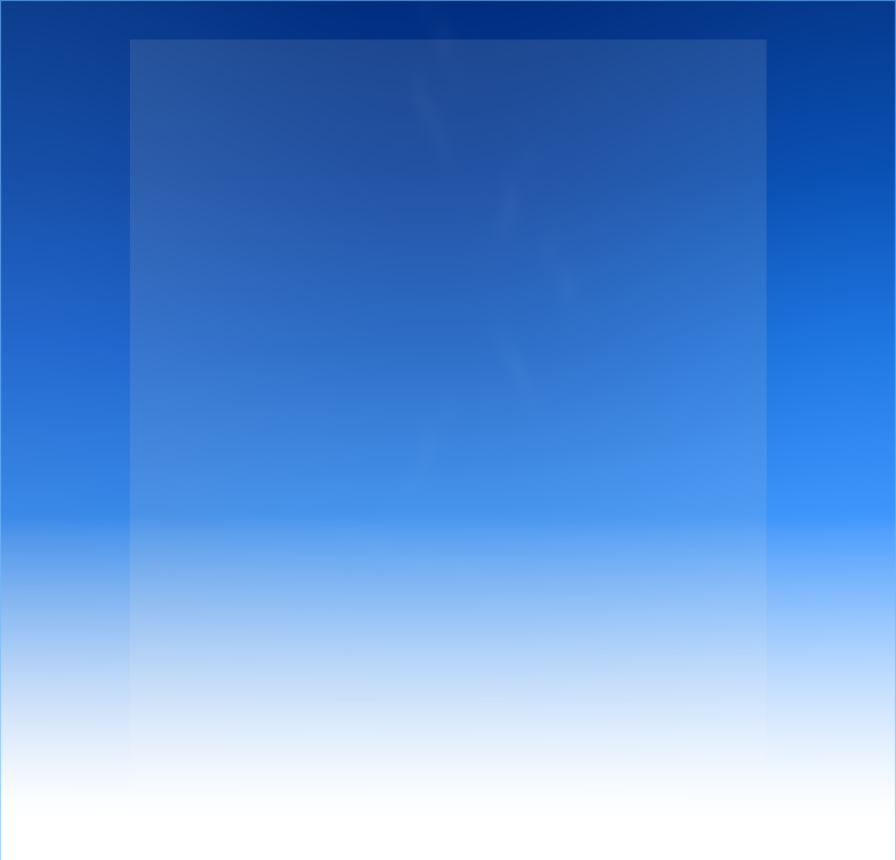
Reproduce this background procedurally as a WebGL 1 fragment shader.

```glsl
precision highp float;
// A deep blue sky fading to white, with faint wisps and a translucent panel.
uniform vec2 u_resolution;

const float HORIZON = 0.397;
const vec3 PANEL_TINT = vec3(0.76, 0.80, 0.84);
const vec3 EDGE_BLUE = vec3(0.45, 0.73, 0.98);

// Four evenly spaced colours, blended from t = 0 to t = 1.
vec3 ramp(vec3 a, vec3 b, vec3 c, vec3 d, float t) {
  float s = clamp(t, 0.0, 1.0) * 3.0;
  vec3 color = mix(a, b, clamp(s, 0.0, 1.0));
  color = mix(color, c, clamp(s - 1.0, 0.0, 1.0));
  return mix(color, d, clamp(s - 2.0, 0.0, 1.0));
}

// Sky colour from separate left, centre and right gradients.
vec3 skyColor(vec2 uv) {
  float depth = (1.0 - uv.y) / (1.0 - HORIZON);
  vec3 left = ramp(vec3(0.045, 0.24, 0.55), vec3(0.09, 0.31, 0.66),
                   vec3(0.14, 0.41, 0.81), vec3(0.23, 0.54, 0.91), depth);
  vec3 centre = ramp(vec3(0.0, 0.175, 0.49), vec3(0.035, 0.245, 0.61),
                     vec3(0.085, 0.37, 0.77), vec3(0.20, 0.55, 0.95), depth);
  vec3 right = ramp(vec3(0.02, 0.225, 0.555), vec3(0.04, 0.32, 0.71),
                    vec3(0.125, 0.47, 0.89), vec3(0.25, 0.59, 0.99), depth);
  vec3 color = mix(left, centre, smoothstep(0.0, 0.48, uv.x));
  return mix(color, right, smoothstep(0.48, 1.0, uv.x));
}

// Soft elongated streak, slightly bent by a sine.
float streak(vec2 p, float angle, vec2 size) {
  float c = cos(angle);
  float s = sin(angle);
  vec2 q = vec2(c * p.x + s * p.y, c * p.y - s * p.x);
  q.x += 0.006 * sin(q.y * 45.0);
  q /= size;
  return exp(-dot(q, q));
}

// Scattered wisps drifting down the middle of the sky.
float wisps(vec2 uv) {
  float sum = 0.0;
  for (int i = 0; i < 6; i++) {
    float k = float(i);
    vec2 centre = vec2(0.55 + 0.08 * sin(1.3 * k - 2.33), 0.96 - 0.095 * k);
    float angle = 0.45 * sin(2.1 * k + 0.4);
    sum += streak(uv - centre, angle, vec2(0.014, 0.055));
  }
  sum += 0.8 * streak(uv - vec2(0.47, 0.35), 1.25, vec2(0.012, 0.09));
  float grain = 0.7 + 0.3 * sin(uv.x * 130.0 + 3.0 * sin(uv.y * 23.0));
  return sum * grain;
}

// Antialiased box coverage; low and high are opposite corners.
float boxMask(vec2 uv, vec2 low, vec2 high, vec2 pixel) {
  vec2 inside = min(uv - low, high - uv) / pixel + 0.5;
  vec2 cover = clamp(inside, 0.0, 1.0);
  return cover.x * cover.y;
}

// White haze thickening from the horizon to the lower edge.
float hazeAmount(float y) {
  float t = clamp((HORIZON + 0.008 - y) / 0.36, 0.0, 1.0);
  float haze = 1.0 - pow(1.0 - t, 1.4);
  return haze * smoothstep(-0.02, 0.07, t);
}

void main() {
  vec2 pixel = 1.0 / u_resolution;
  vec2 uv = gl_FragCoord.xy * pixel;

  // Sky and wisps
  vec3 color = skyColor(uv);
  color = mix(color, vec3(0.75, 0.86, 1.0), 0.035 * wisps(uv));

  // Translucent panel
  float panel = boxMask(uv, vec2(0.145, -0.1), vec2(0.8555, 0.954), pixel);
  color = mix(color, PANEL_TINT, 0.14 * panel);

  // Haze and thin rim
  color = mix(color, vec3(1.0), hazeAmount(uv.y));
  float rim = 1.0 - boxMask(uv, vec2(0.0013, -0.1), vec2(0.9987, 0.9987), pixel);
  color = mix(color, EDGE_BLUE, 0.6 * rim);

  gl_FragColor = vec4(color, 1.0);
}
```
